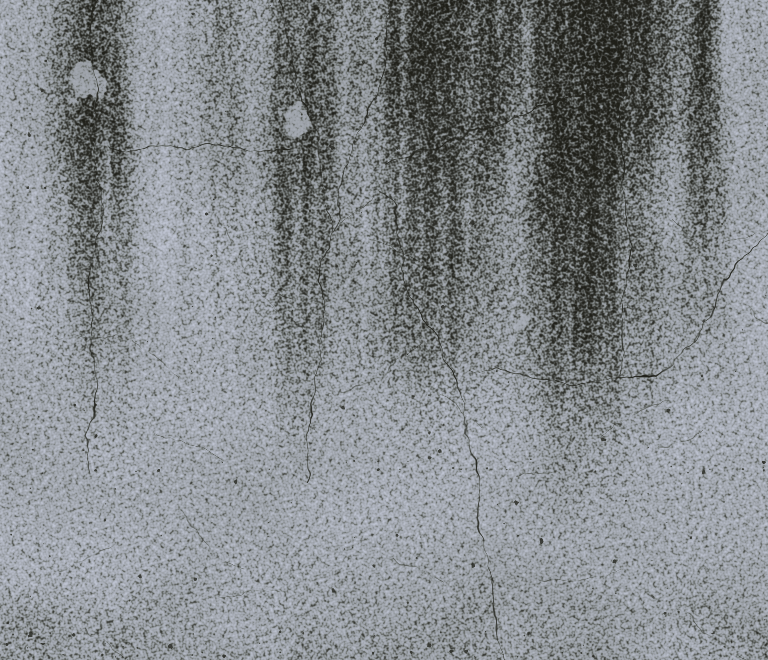
Give the GLSL for this texture, as a Shadertoy shader.

```glsl
// Weathered concrete wall: dark rain streaks, speckled grain, branching cracks and small pits.

const vec3 SOOT = vec3(0.12, 0.12, 0.095);
const vec3 CEMENT = vec3(0.49, 0.51, 0.51);
const vec3 PALE_PLASTER = vec3(0.69, 0.71, 0.755);
const mat2 TILT = mat2(0.8, 0.6, -0.6, 0.8);

// Streaks running down from the top: centre x, half width, lower end, strength
const vec4 STREAKS[8] = vec4[8](
    vec4(0.145, 0.045, 0.36, 0.85), vec4(0.33, 0.03, 0.68, 0.40),
    vec4(0.46, 0.045, 0.32, 0.60), vec4(0.64, 0.06, 0.34, 0.75),
    vec4(0.73, 0.05, 0.42, 0.45), vec4(0.88, 0.065, 0.25, 1.10),
    vec4(0.97, 0.04, 0.48, 0.60), vec4(1.07, 0.022, 0.46, 0.80));

// Main fissures: start point, end point
const vec4 FISSURES[11] = vec4[11](
    vec4(0.148, 1.02, 0.14, 0.29), vec4(0.435, 1.02, 0.50, 0.65),
    vec4(0.605, 1.02, 0.50, 0.65), vec4(0.50, 0.65, 0.465, 0.28),
    vec4(0.575, 0.71, 0.70, 0.38), vec4(0.70, 0.38, 0.77, -0.02),
    vec4(0.95, 1.02, 0.94, 0.43), vec4(0.17, 0.78, 0.44, 0.775),
    vec4(0.59, 0.755, 0.94, 0.88), vec4(0.71, 0.44, 0.99, 0.42),
    vec4(1.17, 0.66, 0.99, 0.42));

// Repaired patches: centre, radius
const vec3 PATCHES[3] = vec3[3](
    vec3(0.45, 0.82, 0.022), vec3(0.13, 0.875, 0.025), vec3(0.785, 0.515, 0.012));

vec2 hash2(vec2 p) {
    vec3 q = fract(p.xyx * vec3(0.1031, 0.1030, 0.0973));
    q += dot(q, q.yzx + 33.33);
    return fract((q.xx + q.yz) * q.zy);
}

float cornerSlope(vec2 cell, vec2 offset) {
    float angle = 6.2832 * hash2(cell + 57.0).x;
    return dot(vec2(cos(angle), sin(angle)), offset);
}

float gradientNoise(vec2 p) {
    vec2 i = floor(p), f = fract(p);
    vec2 u = f * f * f * (f * (f * 6.0 - 15.0) + 10.0);
    vec2 e = vec2(0.0, 1.0);
    return mix(mix(cornerSlope(i, f), cornerSlope(i + e.yx, f - e.yx), u.x),
               mix(cornerSlope(i + e, f - e), cornerSlope(i + 1.0, f - 1.0), u.x), u.y);
}

float fbm(vec2 p, int octaves) {
    float sum = 0.0, amplitude = 1.0;
    for (int i = 0; i < octaves; i++) {
        sum += amplitude * gradientNoise(p);
        p = p * 2.03 + 17.3;
        amplitude *= 0.65;
    }
    return sum;
}

vec2 wobble(vec2 p) {
    return vec2(gradientNoise(p), gradientNoise(p + 31.0));
}

float segmentDistance(vec2 p, vec2 a, vec2 b) {
    vec2 ap = p - a, ab = b - a;
    return length(ap - ab * clamp(dot(ap, ab) / dot(ab, ab), 0.0, 1.0));
}

float lineMask(float dist, float halfWidth, float soft) {
    return 1.0 - smoothstep(halfWidth - 0.5 * soft, halfWidth + 0.7 * soft, dist);
}

// Amount of grime, from rain streaks, the dark upper right and the splashed base
float grime(vec2 p) {
    float amount = 0.0;
    float sway = p.x + 0.012 * gradientNoise(p * vec2(14.0, 5.0));
    for (int i = 0; i < 8; i++) {
        vec4 s = STREAKS[i];
        float across = (sway - s.x) / s.y;
        amount += s.w * exp(-across * across) * smoothstep(s.z - 0.12, s.z + 0.5, p.y);
    }
    float middle = smoothstep(0.22, 0.5, p.x) * (1.0 - smoothstep(0.98, 1.12, p.x));
    amount += middle * (0.35 * smoothstep(0.65, 1.0, p.y) * smoothstep(0.45, 0.7, p.x)
                      + 0.16 * smoothstep(0.3, 0.55, p.y));
    float drips = fbm(vec2(p.x * 34.0, p.y * 1.8), 3);
    amount *= 1.0 + 0.65 * drips + 0.35 * fbm(p * 14.0, 2);
    amount += 0.12 + 0.16 * drips * smoothstep(0.2, 0.7, p.y);
    amount += 0.22 * (1.0 - smoothstep(0.0, 0.2, p.y)) * (0.7 + fbm(p * 9.0, 2));
    return 1.1 * (1.0 - exp(-1.1 * max(amount, 0.0)));
}

float cracks(vec2 p, float pixel) {
    vec2 q = p + 0.026 * wobble(p * 8.0) + 0.008 * wobble(p * 34.0) + 0.003 * wobble(p * 95.0);
    float fissure = 9.0, hairline = 9.0;
    for (int i = 0; i < 11; i++)
        fissure = min(fissure, segmentDistance(q, FISSURES[i].xy, FISSURES[i].zw));
    for (int i = 0; i < 24; i++) {
        vec2 h = hash2(vec2(float(i), 4.0)), k = hash2(vec2(float(i), 9.0));
        vec2 start = h * vec2(1.16, 0.72);
        float angle = (k.x - 0.5) * 1.8;
        hairline = min(hairline, segmentDistance(q, start,
                       start + mix(0.06, 0.2, k.y) * vec2(cos(angle), sin(angle))));
    }
    float wear = gradientNoise(p * 22.0);
    float faint = smoothstep(-0.35, 0.2, gradientNoise(p * 30.0 + 9.0));
    return max((0.72 + 0.5 * wear) * lineMask(fissure, 0.0007 * (1.0 + wear), pixel),
               0.5 * faint * lineMask(hairline, 0.0004, pixel));
}

// Small dark holes, denser along a mid band and near the base
float pits(vec2 p, float scale, float pixel) {
    vec2 cell = floor(p * scale), h = hash2(cell), k = hash2(cell + 91.0);
    float band = exp(-pow((p.y - 0.29) / 0.012, 2.0)) + 1.0 - smoothstep(0.0, 0.08, p.y);
    vec2 offset = (fract(p * scale) - mix(vec2(0.25), vec2(0.75), h)) / scale;
    float radius = mix(0.0006, 0.0034, k.y * k.y * k.y) * (1.0 + gradientNoise(p * 220.0));
    return step(k.x, 0.04 + 0.2 * band) * lineMask(length(offset), radius, pixel);
}

vec3 wallColor(float tone) {
    vec3 dark = mix(SOOT, CEMENT, clamp((tone - 0.12) / 0.39, 0.0, 1.0));
    return mix(dark, PALE_PLASTER, clamp((tone - 0.51) / 0.20, 0.0, 1.25));
}

void mainImage(out vec4 fragColor, in vec2 fragCoord) {
    vec2 p = fragCoord / iResolution.y;
    float pixel = 1.0 / iResolution.y;

    // Plaster repairs keep grime off the wall
    float patchMask = 0.0;
    vec2 ragged = p + 0.022 * wobble(p * 28.0) + 0.01 * wobble(p * 80.0);
    for (int i = 0; i < 3; i++)
        patchMask = max(patchMask, lineMask(length(ragged - PATCHES[i].xy), PATCHES[i].z, 0.005));

    // Grain turns into dark speckle where grime gathers
    float dirt = grime(p) * (1.0 - 0.75 * patchMask);
    vec2 g = TILT * p;
    float grain = 0.8 * gradientNoise(g * 135.0) + 0.9 * gradientNoise(TILT * g * 270.0 + 40.0);
    float speckle = smoothstep(-0.5, 0.55, grain + 1.2 * dirt - 0.72);
    float tone = 0.685 + 0.035 * fbm(p * 4.0, 3) - 0.14 * grain * (1.0 - 0.6 * patchMask);
    tone -= 0.23 * dirt + 0.29 * speckle;

    // Cracks and pits
    tone = mix(tone, 0.13, cracks(p, pixel));
    tone = mix(tone, 0.14, 0.8 * max(pits(p, 36.0, pixel), pits(p + vec2(3.7, 0.0), 61.0, pixel)));

    fragColor = vec4(wallColor(tone), 1.0);
}
```
